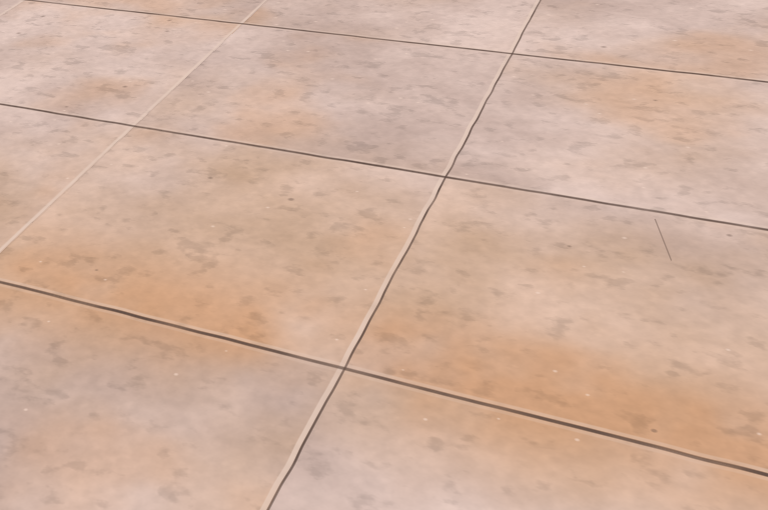
Reproduce this texture procedurally as a Shadertoy shader.

```glsl
// Weathered sandstone paving in perspective, with bevelled joints and rust stains.

const vec3 PALE  = vec3(0.88, 0.78, 0.74);
const vec3 GREY  = vec3(0.77, 0.67, 0.63);
const vec3 TAN   = vec3(0.87, 0.74, 0.66);
const vec3 OCHRE = vec3(0.78, 0.65, 0.555);
const vec3 RUST  = vec3(0.81, 0.61, 0.46);
const vec3 BEVEL = vec3(0.90, 0.80, 0.74);
const vec3 JOINT = vec3(0.36, 0.29, 0.26);

float hash(vec2 p) {
    vec3 h = fract(p.xyx * vec3(0.1031, 0.1030, 0.0973));
    h += dot(h, h.yzx + 33.33);
    return fract((h.x + h.y) * h.z);
}

float noise(vec2 p) {
    vec2 i = floor(p), f = fract(p);
    f = f * f * (3.0 - 2.0 * f);
    return mix(mix(hash(i), hash(i + vec2(1, 0)), f.x),
               mix(hash(i + vec2(0, 1)), hash(i + vec2(1, 1)), f.x), f.y);
}

float fbm(vec2 p) {
    float sum = 0.0, amp = 0.533;
    for (int i = 0; i < 4; i++) {
        sum += amp * noise(p);
        p = mat2(1.6, 1.2, -1.2, 1.6) * p + 7.3;
        amp *= 0.5;
    }
    return sum;
}

// Canvas position to paving coordinates, one unit per slab.
vec2 toPaving(vec2 q) {
    float depth = 1.0 + 0.0844 * q.x - 0.540 * q.y;
    return vec2(1.380 * q.x - 0.489 * q.y - 0.482,
                0.621 * q.x + 1.637 * q.y - 0.733) / depth;
}

// Smooth-edged strip between lo and hi.
float strip(float x, float lo, float hi, float aa) {
    return smoothstep(lo - aa, lo + aa, x) * (1.0 - smoothstep(hi - aa, hi + aa, x));
}

// Sparse round specks, one candidate per grid cell.
float specks(vec2 p, float density, float radius, float aa) {
    vec2 cell = floor(p);
    vec2 centre = 0.25 + 0.5 * vec2(hash(cell + 3.1), hash(cell + 8.7));
    float r = radius * (0.4 + 0.6 * hash(cell + 5.2));
    float dist = length(fract(p) - centre);
    return step(hash(cell + 1.4), density) * (1.0 - smoothstep(r - aa, r + aa, dist));
}

float segment(vec2 p, vec2 a, vec2 b) {
    vec2 ab = b - a;
    return length(p - a - ab * clamp(dot(p - a, ab) / dot(ab, ab), 0.0, 1.0));
}

// Stone surface of one slab; each slab has its own cloud pattern.
vec3 stone(vec2 uv, vec2 cell) {
    vec2 p = uv + cell * 17.3;
    float mottle = fbm(p * 6.0 + 31.0);
    float grain = fbm(p * 45.0);
    float row = uv.y - 0.3;

    float light = 0.55 + 1.1 * (mottle - 0.5) + 1.4 * (fbm(p * 2.4 + 50.0) - 0.5)
                + 0.3 * (hash(cell + 4.0) - 0.5);
    float warmth = smoothstep(0.3, 0.9, 0.8 * fbm(p * 2.2) + 0.38 * exp(-3.0 * row * row));
    vec3 cool = mix(GREY, PALE, clamp(light, 0.0, 1.0));
    vec3 warm = mix(OCHRE, TAN, clamp(light, 0.0, 1.0));
    vec3 colour = mix(cool, warm, warmth);

    // Rust gathers along the front joint and in a few loose patches.
    float edge = exp(-20.0 * (uv.y - 0.06) * (uv.y - 0.06));
    float patches = fbm(uv * vec2(2.6, 2.0) + 12.0);
    float rust = 0.75 * edge * smoothstep(0.34, 0.70, patches)
               + 0.35 * smoothstep(0.55, 0.80, fbm(p * 1.9 + 70.0));
    colour = mix(colour, RUST, clamp(rust, 0.0, 0.8));

    // Small faint smudges
    float smudge = smoothstep(0.58, 0.82, fbm(p * vec2(20.0, 26.0) + 9.0));
    return colour * (0.96 + 0.09 * grain) * (1.0 - 0.08 * smudge);
}

void mainImage(out vec4 fragColor, in vec2 fragCoord) {
    vec2 q = fragCoord / iResolution.xy;
    vec2 uv = toPaving(q);
    vec2 aa = 0.8 * fwidth(uv);
    vec3 colour = stone(uv, floor(uv));

    // Pale grit and a few dark pits
    colour = mix(colour, BEVEL * 1.06, 0.6 * specks(uv * 13.0, 0.08, 0.06, 13.0 * aa.y));
    colour = mix(colour, JOINT, 0.35 * specks(uv * 9.0 + 40.0, 0.03, 0.07, 9.0 * aa.y));

    // Hairline scratch
    float scratch = segment(q, vec2(0.853, 0.57), vec2(0.874, 0.49));
    colour = mix(colour, JOINT, 0.35 * (1.0 - smoothstep(0.0, 0.002, scratch)));

    // Joints: a bevel beside a dark gap, worn unevenly along their length
    vec2 d = uv - round(uv);
    d += 0.003 * (vec2(noise(uv.yx * 14.0), noise(uv * 14.0 + 60.0)) - 0.5);
    float wear = 0.60 + 0.6 * fbm(uv * 12.0);
    float gapDepth = mix(0.12, 0.85, smoothstep(-1.0, -0.2, uv.x));
    float ledge = strip(d.y, 0.006, 0.018, aa.y) + 0.6 * strip(d.y, -0.018, -0.006, aa.y);
    colour = mix(colour, BEVEL, 0.45 * wear * ledge);
    colour = mix(colour, BEVEL, 0.80 * wear * strip(d.x, -0.014, -0.002, aa.x));
    colour = mix(colour, JOINT, gapDepth * wear * strip(d.x, -0.002, 0.003, aa.x));
    colour = mix(colour, JOINT, 0.90 * wear * strip(d.y, -0.006, 0.005, aa.y));

    fragColor = vec4(clamp(colour, 0.0, 1.0), 1.0);
}
```
